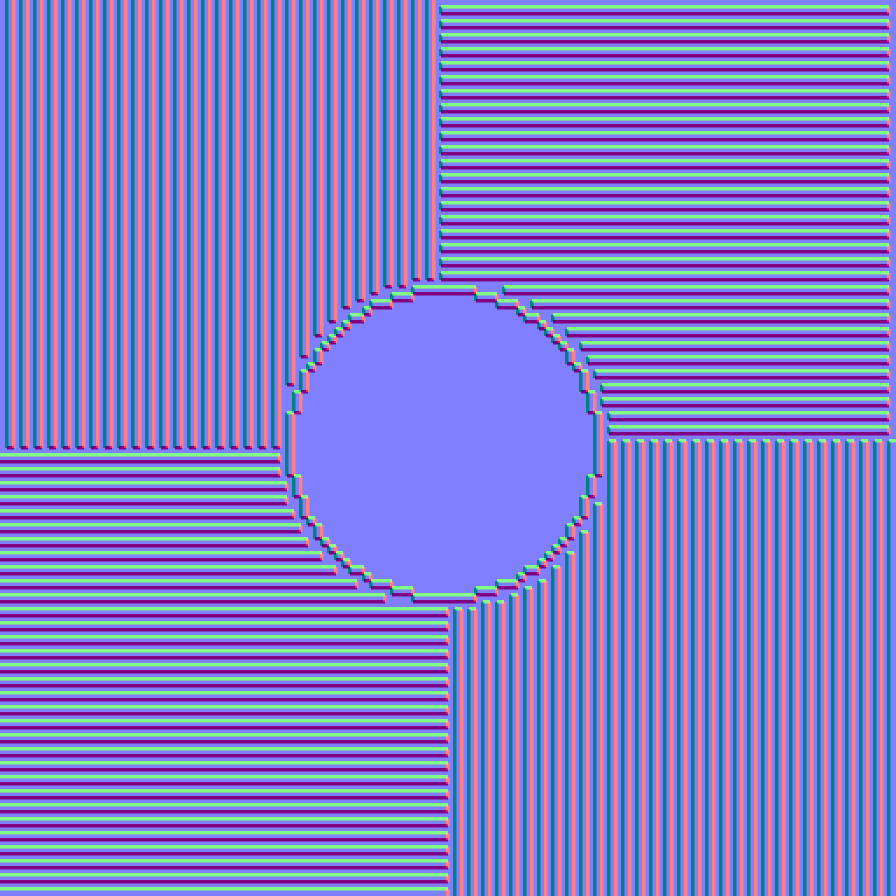
Reproduce this texture map procedurally as a WebGL 2 fragment shader.

```glsl
#version 300 es
precision highp float;
// Tangent-space normal map of four grooved quadrants around a stepped ring.

uniform vec2 u_resolution;
out vec4 fragColor;

// Stepped circle outline, one cell thick, 22 cells in radius.
float ringHeight(vec2 offset) {
    vec2 a = abs(offset);
    float major = max(a.x, a.y);
    float minor = min(a.x, a.y);
    float outline = floor(sqrt(max(484.0 - minor * minor, 0.0)) + 0.5);
    return abs(major - outline) < 0.5 ? 1.0 : 0.0;
}

// Alternating ridges: upright in two opposite quadrants, level in the others.
float ridgeHeight(vec2 cell) {
    bool upperLeft = cell.x < 62.5 && cell.y < 63.5;
    bool lowerRight = cell.x > 63.5 && cell.y > 62.5;
    if (upperLeft || lowerRight) return mod(cell.x, 2.0);
    return cell.x < 126.5 ? mod(cell.y, 2.0) : 0.0;
}

// Height on a grid of 128 by 128 cells, with rows counted from the top.
float surfaceHeight(vec2 gridPos) {
    vec2 cell = clamp(floor(gridPos), 0.0, 127.0);
    vec2 offset = cell - 63.0;
    // A flat margin separates the ring from the ridges.
    return length(offset) < 23.7 ? ringHeight(offset) : ridgeHeight(cell);
}

// Central differences a quarter cell away give each step a narrow bevel.
vec3 surfaceNormal(vec2 gridPos) {
    vec2 reach = vec2(0.25, 0.0);
    float slopeX = surfaceHeight(gridPos + reach.xy) - surfaceHeight(gridPos - reach.xy);
    float slopeY = surfaceHeight(gridPos + reach.yx) - surfaceHeight(gridPos - reach.yx);
    return normalize(vec3(-slopeX, slopeY, 0.02));
}

void main() {
    // Average a 2 by 2 set of samples to smooth the edges.
    vec3 color = vec3(0.0);
    for (int i = 0; i < 4; i++) {
        vec2 jitter = vec2(i % 2, i / 2) * 0.5 - 0.25;
        vec2 uv = (gl_FragCoord.xy + jitter) / u_resolution;
        vec2 gridPos = vec2(uv.x, 1.0 - uv.y) * 128.0;
        color += surfaceNormal(gridPos) * 0.5 + 0.5;
    }
    fragColor = vec4(color * 0.25, 1.0);
}
```
